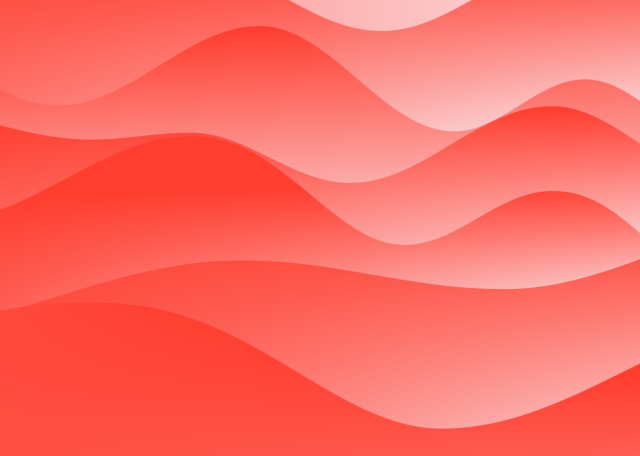
Write a Shadertoy shader that draws this background.

```glsl
const float PI = 3.14159265;
const vec3 RED  = vec3(1.0, 0.245, 0.190);
const vec3 PALE = vec3(0.985, 0.800, 0.805);

// Crests and troughs of each wave, back to front (x from left, y from top).
// Short waves repeat their last node.
const vec2 WAVE_1[6] = vec2[6](vec2(0.286, -0.084), vec2(0.596, 0.068), vec2(0.898, -0.084),
                               vec2(0.898, -0.084), vec2(0.898, -0.084), vec2(0.898, -0.084));
const vec2 WAVE_2[6] = vec2[6](vec2(-0.221, 0.055), vec2(0.091, 0.231), vec2(0.406, 0.057),
                               vec2(0.710, 0.288), vec2(0.914, 0.174), vec2(1.159, 0.348));
const vec2 WAVE_3[6] = vec2[6](vec2(-0.182, 0.229), vec2(0.143, 0.306), vec2(0.297, 0.291),
                               vec2(0.547, 0.401), vec2(0.862, 0.233), vec2(1.138, 0.397));
const vec2 WAVE_4[6] = vec2[6](vec2(-0.091, 0.484), vec2(0.297, 0.299), vec2(0.632, 0.537),
                               vec2(0.862, 0.419), vec2(1.133, 0.623), vec2(1.133, 0.623));
const vec2 WAVE_5[6] = vec2[6](vec2(-0.208, 0.733), vec2(0.378, 0.571), vec2(0.788, 0.634),
                               vec2(1.250, 0.484), vec2(1.250, 0.484), vec2(1.250, 0.484));
const vec2 WAVE_6[6] = vec2[6](vec2(-0.195, 0.714), vec2(0.130, 0.663), vec2(0.690, 0.940),
                               vec2(1.263, 0.687), vec2(1.263, 0.687), vec2(1.263, 0.687));

// Paleness of each layer as weights of 1, x, y and x*y.
const vec4 TINT_BACK = vec4(0.50, 0.65, 0.0, 0.0);
const vec4 TINT_1 = vec4( 0.12,  0.20, 1.10, 1.90);
const vec4 TINT_2 = vec4(-0.20,  0.15, 2.20, 0.00);
const vec4 TINT_3 = vec4(-0.31, -0.50, 1.20, 2.20);
const vec4 TINT_4 = vec4(-0.45, -1.33, 1.00, 3.40);
const vec4 TINT_5 = vec4(-0.12, -0.90, 0.30, 1.80);
const vec4 TINT_6 = vec4( 0.01, -1.09, 0.10, 1.20);

// Values above 1 delay the falling slopes of a wave.
const float SKEW_4 = 1.12;
const float SKEW_6 = 1.22;

vec3 shade(vec2 p, vec4 tint) {
    float paleness = dot(tint, vec4(1.0, p.x, p.y, p.x * p.y));
    return mix(RED, PALE, clamp(paleness, 0.0, 1.1));
}

// Height of a wave: cosine slopes joined at its nodes.
float waveHeight(float x, vec2 nodes[6], float skew) {
    float y = nodes[0].y;
    for (int i = 0; i < 5; i++) {
        vec2 span = nodes[i + 1] - nodes[i];
        float t = clamp((x - nodes[i].x) / max(span.x, 0.0001), 0.0, 1.0);
        if (span.y > 0.0) t = pow(t, skew);
        y += span.y * (0.5 - 0.5 * cos(PI * t));
    }
    return y;
}

// Fill everything below a wave with its gradient.
void paintWave(inout vec3 color, vec2 p, vec2 nodes[6], float skew, vec4 tint) {
    float depth = p.y - waveHeight(p.x, nodes, skew);
    float soft = 0.7 * fwidth(depth);
    color = mix(color, shade(p, tint), smoothstep(-soft, soft, depth));
}

void mainImage(out vec4 fragColor, in vec2 fragCoord) {
    vec2 p = fragCoord / iResolution.xy;
    p.y = 1.0 - p.y;

    vec3 color = shade(p, TINT_BACK);
    paintWave(color, p, WAVE_1, 1.0, TINT_1);
    paintWave(color, p, WAVE_2, 1.0, TINT_2);
    paintWave(color, p, WAVE_3, 1.0, TINT_3);
    paintWave(color, p, WAVE_4, SKEW_4, TINT_4);
    paintWave(color, p, WAVE_5, 1.0, TINT_5);
    paintWave(color, p, WAVE_6, SKEW_6, TINT_6);

    fragColor = vec4(color, 1.0);
}
```
